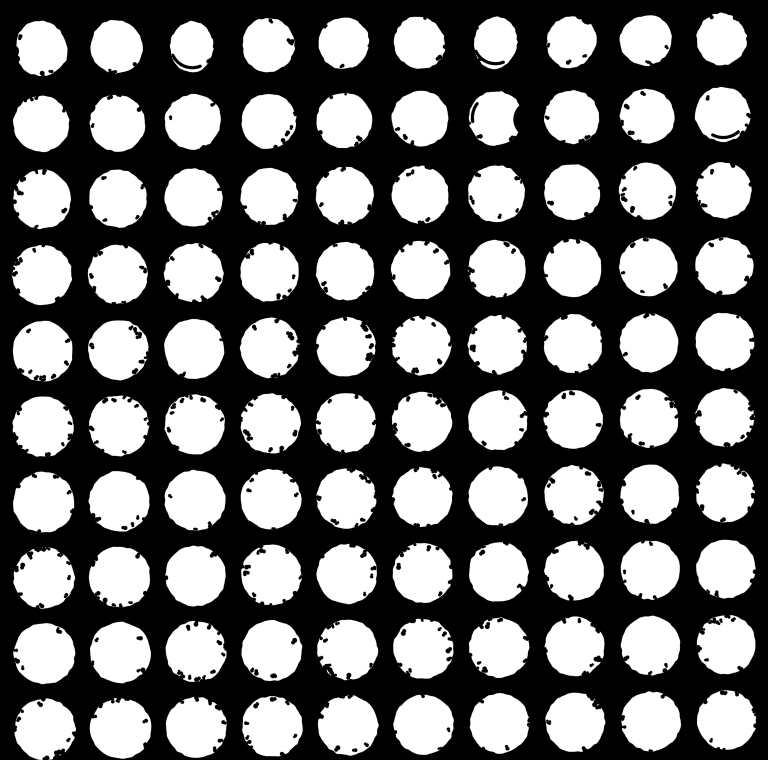
Reproduce this pattern procedurally as a WebGL 2 fragment shader.

```glsl
#version 300 es
precision highp float;
// A slightly tilted 10 x 10 lattice of white discs on black.
// Each disc is a distance function with a rippled rim, eaten by small hashed
// bites; discs in the upper rows are smaller, misshapen, notched and slit.

#define GRID 10
#define ORIGIN vec2(0.0537, 0.9367)      // centre of the top left disc
#define COL_STEP vec2(0.0997, 0.00132)
#define ROW_STEP vec2(0.0006, -0.0996)
#define RADIUS 0.403                     // in units of the pitch
#define SHRINK 0.056                     // radius lost in the top row
#define RIPPLE 0.018
#define BITE_SIZE 0.027
#define BITE_DEPTH 0.075
#define MAX_BITES 22
#define SLIT_WIDTH 0.021

uniform vec2 u_resolution;
out vec4 fragColor;

const float PI = 3.14159;
const vec3 INK = vec3(0.0);
const vec3 PAPER = vec3(1.0);

float hash(vec2 p) {
  vec3 q = fract(vec3(p.xyx) * 0.1031);
  q += dot(q, q.yzx + 33.33);
  return fract((q.x + q.y) * q.z);
}

vec2 polar(float angle, float r) {
  return r * vec2(cos(angle), sin(angle));
}

// Value noise around a circle, in -0.5..0.5.
float ringNoise(float angle, float lobes, float seed) {
  float x = (angle / (2.0 * PI) + 0.5) * lobes;
  float i = floor(x);
  float a = hash(vec2(mod(i, lobes), seed));
  float b = hash(vec2(mod(i + 1.0, lobes), seed));
  return mix(a, b, smoothstep(0.0, 1.0, x - i)) - 0.5;
}

// Rounded arc about the origin, centred on the angle mid.
float slit(vec2 p, float mid, float spread, float r) {
  vec2 q = vec2(dot(p, polar(mid, 1.0)), dot(p, polar(mid + 0.5 * PI, 1.0)));
  float a = clamp(atan(q.y, q.x), -spread, spread);
  return length(q - polar(a, r)) - SLIT_WIDTH;
}

// Many small dark specks along the rim, leaning to one side of the disc.
float bites(vec2 p, float radius, float row, float seed) {
  float amount = hash(vec2(seed, 71.0));
  float lean = 2.0 * PI * hash(vec2(seed, 83.0));
  int count = int(3.0 + 19.0 * amount * (1.0 - exp(-0.25 * row)));
  float d = 1.0;
  for (int i = 0; i < MAX_BITES; i++) {
    if (i >= count) break;
    vec2 id = vec2(seed, float(i) + 101.0);
    float t = 2.0 * hash(id) - 1.0;
    float depth = hash(id + 37.0);
    float size = BITE_SIZE * mix(0.75, 1.2, hash(id + 59.0));
    vec2 c = polar(lean + PI * t * mix(0.4, 1.0, abs(t)), radius - BITE_DEPTH * depth * depth);
    vec2 twin = c + polar(2.0 * PI * hash(id + 91.0), 1.1 * size);
    d = min(d, min(length(p - c) - size, length(p - twin) - 0.8 * size));
  }
  return d;
}

// Large damage found only in the two upper rows.
float damage(vec2 p, int col, int row) {
  float d = 1.0;
  if (row == 0) {
    if (col % 4 == 2) d = slit(p, -1.95, 0.75, 0.285);
    if (col % 7 == 0) {
      float side = col == 0 ? 3.25 : 0.95;
      d = length(p - polar(side, 0.38)) - 0.09;
      d = min(d, length(p - polar(side + 0.3, 0.36)) - 0.055);
    }
  } else if (row == 1) {
    if (col % 6 == 1) d = length(p - polar(2.62, 0.41)) - 0.07;
    if (col == 9) d = slit(p, -1.45, 0.6, 0.3);
    if (col == 6) d = min(length(p - vec2(0.48, -0.02)) - 0.25, slit(p, 2.9, 0.4, 0.31));
  }
  return d;
}

void main() {
  // Nearest lattice site and position around it, in units of the pitch
  vec2 uv = gl_FragCoord.xy / u_resolution.y - ORIGIN;
  mat2 lattice = mat2(COL_STEP, ROW_STEP);
  vec2 cell = clamp(floor(inverse(lattice) * uv + 0.5), 0.0, float(GRID - 1));
  float pitch = length(COL_STEP);
  vec2 p = (uv - lattice * cell) / pitch;
  int col = int(cell.x), row = int(cell.y);
  float seed = cell.x + float(GRID) * cell.y + 1.0;

  // Disc with a rippled rim, warped most in the top rows
  float early = exp(-0.55 * cell.y);
  float radius = RADIUS - 0.0015 * cell.x - SHRINK * early;
  float narrow = row == 0 && col % 4 == 2 ? 0.85 : 1.0;
  float angle = atan(p.y, p.x);
  float rim = radius + RIPPLE * ringNoise(angle, 42.0, seed)
            + 0.05 * early * ringNoise(angle, 5.0, seed + 200.0);
  float d = length(p / vec2(narrow, 1.0)) - rim;

  // Wear
  d = max(d, -bites(p, radius, cell.y, seed));
  d = max(d, -damage(p, col, row));

  float pixel = 1.0 / (u_resolution.y * pitch);
  float cover = smoothstep(0.7 * pixel, -0.7 * pixel, d);
  fragColor = vec4(mix(INK, PAPER, cover), 1.0);
}
```
